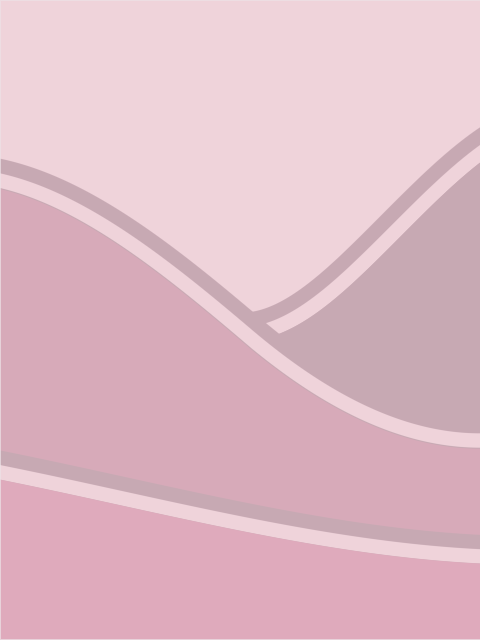
Give the GLSL for this background, as a Shadertoy shader.

```glsl
// Layered paper-cut hills in dusty pinks under a plain pale sky.
// Each hill follows a smooth Hermite ridge; the distance to that ridge
// splits it into a mauve border, a pale stripe and a flat fill.

// Colours
const vec3 PALE  = vec3(0.937, 0.827, 0.855);
const vec3 MAUVE = vec3(0.780, 0.663, 0.702);
const vec3 ROSE  = vec3(0.843, 0.667, 0.725);
const vec3 PINK  = vec3(0.875, 0.667, 0.737);
const vec3 RIM   = vec3(0.925, 0.885, 0.900);

// Sizes, in canvas heights
const float BAND = 0.0224;
const float HAIRLINE = 0.0016;
const float RIM_WIDTH = 0.0011;
const float CANVAS_WIDTH = 0.75;

// Ridge knots: x, height, slope
const vec3 LEFT_A  = vec3(0.0000, 0.7292, -0.22);
const vec3 LEFT_B  = vec3(0.3932, 0.4850, -0.85);
const vec3 LEFT_C  = vec3(0.7500, 0.3229,  0.00);
const vec3 RIGHT_A = vec3(0.3932, 0.4902,  0.13);
const vec3 RIGHT_B = vec3(0.5729, 0.6094,  0.98);
const vec3 RIGHT_C = vec3(0.7500, 0.7734,  0.72);
const vec3 FRONT_A = vec3(0.0000, 0.2734, -0.20);
const vec3 FRONT_B = vec3(0.7500, 0.1419, -0.05);

// Height and slope of the cubic between two knots
vec2 hermite(float x, vec3 a, vec3 b) {
    float span = b.x - a.x;
    float t = clamp((x - a.x) / span, 0.0, 1.0);
    float rise = b.y - a.y;
    float c1 = a.z * span;
    float c2 = 3.0 * rise - (2.0 * a.z + b.z) * span;
    float c3 = (a.z + b.z) * span - 2.0 * rise;
    float height = a.y + t * (c1 + t * (c2 + t * c3));
    float slope = (c1 + t * (2.0 * c2 + 3.0 * t * c3)) / span;
    return vec2(height, slope);
}

// Approximate signed distance, positive above the ridge
float ridgeDistance(vec2 p, vec3 a, vec3 b, vec3 c) {
    vec2 ridge = p.x < b.x ? hermite(p.x, a, b) : hermite(p.x, b, c);
    return (p.y - ridge.x) / sqrt(1.0 + ridge.y * ridge.y);
}

// Smooth coverage of the region below a level
float below(float d, float level, float blur) {
    return 1.0 - smoothstep(-blur, blur, d - level);
}

// Border above the ridge, stripe under it, hairline, then the fill
vec3 paintHill(vec3 base, float d, vec3 fill, float hairline, float blur) {
    base = mix(base, MAUVE, below(d, BAND, blur));
    base = mix(base, PALE, below(d, 0.0, blur));
    base = mix(base, MAUVE, below(d, -BAND, blur));
    return mix(base, fill, below(d, -BAND - hairline, blur));
}

void mainImage(out vec4 fragColor, in vec2 fragCoord) {
    vec2 p = fragCoord / iResolution.xy * vec2(CANVAS_WIDTH, 1.0);
    float blur = 0.7 / iResolution.y;

    // Hills from back to front
    float rightHill = ridgeDistance(p, RIGHT_A, RIGHT_B, RIGHT_C);
    float leftHill = ridgeDistance(p, LEFT_A, LEFT_B, LEFT_C);
    float frontHill = ridgeDistance(p, FRONT_A, FRONT_B, FRONT_B + vec3(1.0, 0.0, 0.0));
    vec3 color = paintHill(PALE, rightHill, MAUVE, 0.0, blur);
    color = paintHill(color, leftHill, ROSE, HAIRLINE, blur);
    color = paintHill(color, frontHill, PINK, 0.0, blur);

    // Faint rim on the left, top and bottom sides
    float edge = min(p.x, min(p.y, 1.0 - p.y));
    color = mix(color, RIM, below(edge, RIM_WIDTH, blur));

    fragColor = vec4(color, 1.0);
}
```
